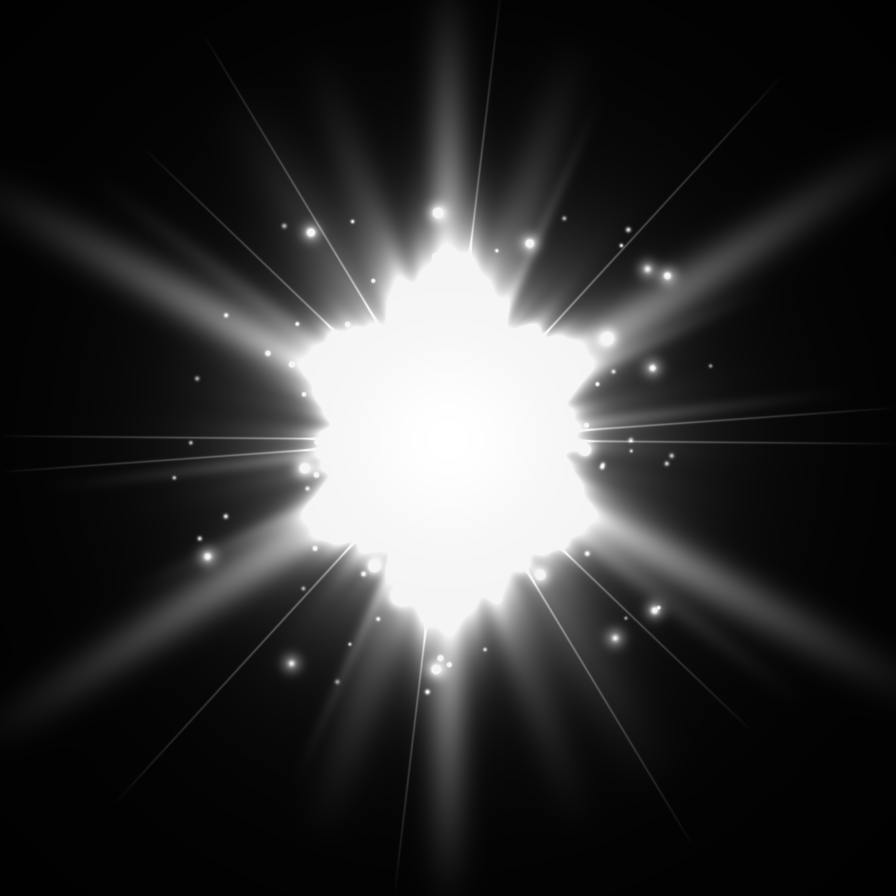
Write a Shadertoy shader that draws this background.

```glsl
// A white starburst with soft beams, hairline rays and scattered sparks on black.

const vec2 CENTER = vec2(0.0, 0.009);
const vec3 BACKDROP = vec3(0.004);
const vec3 LIGHT = vec3(1.0);
const int SPARK_COUNT = 96;

// Beams: angle in degrees, half width, reach, strength
const vec4 BEAMS[10] = vec4[10](
    vec4(90.0, 0.024, 0.53, 1.00), vec4(32.8, 0.026, 0.64, 0.72),
    vec4(151.7, 0.026, 0.63, 0.82), vec4(122.0, 0.036, 0.47, 0.38),
    vec4(109.0, 0.024, 0.47, 0.40), vec4(72.0, 0.026, 0.48, 0.45),
    vec4(66.0, 0.007, 0.43, 0.32), vec4(143.6, 0.013, 0.50, 0.38),
    vec4(25.5, 0.010, 0.40, 0.38), vec4(6.8, 0.008, 0.46, 0.30));

// Hairlines: angle in degrees, reach
const vec2 HAIRLINES[6] = vec2[6](
    vec2(83.3, 0.51), vec2(121.1, 0.53), vec2(136.2, 0.47),
    vec2(47.5, 0.55), vec2(4.1, 0.50), vec2(-0.5, 0.50));

float hash(float n) {
    return fract(sin(n * 12.9898) * 43758.547);
}

float gaussian(float x, float width) {
    return exp(-x * x / (width * width));
}

vec2 direction(float angle) {
    return vec2(cos(angle), sin(angle));
}

// Two opposite rays through the origin, fading along their reach
float ray(vec2 p, float degrees, float width, float reach, float power) {
    vec2 axis = direction(radians(degrees));
    float along = abs(dot(p, axis));
    float across = p.x * axis.y - p.y * axis.x;
    float fade = pow(max(1.0 - along / reach, 0.0), power);
    return fade * gaussian(across, width);
}

float boxDistance(vec2 p, vec2 halfSize) {
    vec2 q = abs(p) - halfSize;
    return length(max(q, 0.0)) + min(max(q.x, q.y), 0.0);
}

float ellipseDistance(vec2 p, vec2 radii) {
    return (length(p / radii) - 1.0) * min(radii.x, radii.y);
}

// Overexposed centre: a soft rectangle joined with a tall ellipse
float core(vec2 p, float streaks) {
    float box = boxDistance(p, vec2(0.118, 0.098));
    float column = ellipseDistance(p, vec2(0.065, 0.150));
    float d = max(min(box, column) - 0.008 * streaks, 0.0);
    return exp(-pow(d / 0.027, 1.5));
}

// Fine angular variation from layered sines
float angularStreaks(float angle) {
    return 0.5 * sin(angle * 14.0 + 0.8) + 0.3 * sin(angle * 26.0 + 2.1)
         + 0.2 * sin(angle * 46.0 + 4.0);
}

// Small bright points in a ring, a few of them with a larger bloom
float sparks(vec2 p, float pixel) {
    float sum = 0.0;
    for (int i = 0; i < SPARK_COUNT; i++) {
        float id = float(i) + 1.0;
        float angle = id * 2.39996 + 0.6 * hash(id + 7.3);
        float spread = hash(id + 31.7);
        float radius = 0.145 + 0.17 * spread * spread;
        float d = length(p - radius * direction(angle));
        float large = step(0.83, hash(id + 71.9));
        float size = mix(0.0018, 0.0034, large) + 0.001 * hash(id + 5.1);
        float strength = mix(0.45, 0.95, hash(id + 19.4));
        sum += strength * gaussian(d, max(size, pixel));
        sum += large * 0.38 * gaussian(d, 0.011);
    }
    return sum;
}

void mainImage(out vec4 fragColor, in vec2 fragCoord) {
    float scale = min(iResolution.x, iResolution.y);
    float pixel = 1.0 / scale;
    vec2 p = (fragCoord - 0.5 * iResolution.xy) / scale - CENTER;
    float r = length(p);
    float streaks = r > 0.0 ? angularStreaks(atan(p.y, p.x)) : 0.0;

    // Halo and core
    float glow = 0.75 * gaussian(r, 0.175) * (1.0 + 0.18 * streaks);
    glow += 0.07 * gaussian(r, 0.34);
    glow += core(p, streaks);

    // Broad beams
    for (int i = 0; i < 10; i++) {
        vec4 b = BEAMS[i];
        glow += b.w * ray(p, b.x, b.y, b.z, 1.25);
    }

    // Hairline rays
    float hairWidth = max(0.0013, 0.75 * pixel);
    for (int i = 0; i < 6; i++) {
        vec2 h = HAIRLINES[i];
        glow += 0.42 * ray(p, h.x, hairWidth, h.y, 0.75);
    }

    glow += sparks(p, pixel);

    // Shoulder keeps the rim just below full white
    float shoulder = 0.96 + 0.04 * gaussian(r, 0.10);
    float level = min(glow, shoulder);
    fragColor = vec4(mix(BACKDROP, LIGHT, level), 1.0);
}
```
